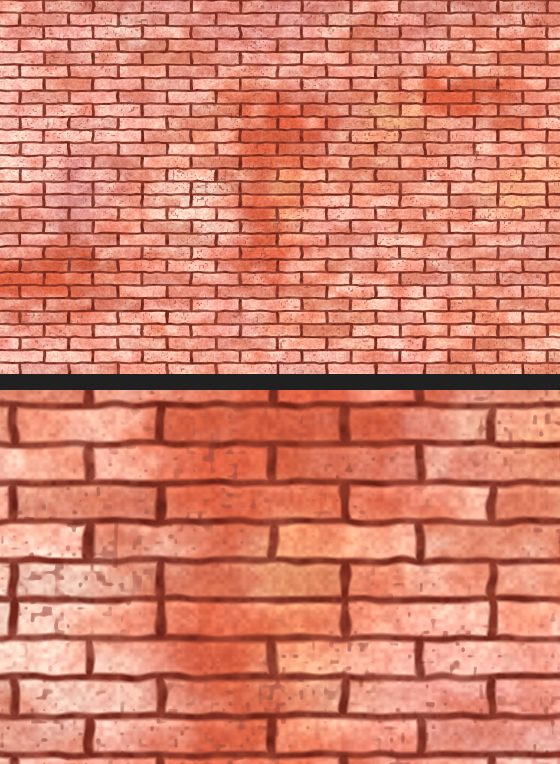
Top, the full canvas; bottom, a detail of the centre.
This texture is drawn by a WebGL 1 fragment shader. Its source:

```glsl
precision highp float;
// Weathered salmon brick wall with dark shadowed joints, rust stains and bleached patches.
uniform vec2 u_resolution;

const float ROWS = 28.85;   // brick courses over the canvas height
const float PITCH = 3.786;  // brick length, in course heights
const float WIDE = 4.73;    // length of the stretched middle brick

float hash(vec2 p) {
  vec3 q = fract(vec3(p.xyx) * 0.1031);
  q += dot(q, q.yzx + 33.33);
  return fract((q.x + q.y) * q.z);
}

float noise(vec2 p) {
  vec2 i = floor(p), f = fract(p);
  f = f * f * (3.0 - 2.0 * f);
  return mix(mix(hash(i), hash(i + vec2(1, 0)), f.x),
             mix(hash(i + vec2(0, 1)), hash(i + vec2(1, 1)), f.x), f.y);
}

float fbm(vec2 p) {
  float sum = 0.0, amp = 0.5;
  for (int i = 0; i < 5; i++) {
    sum += amp * noise(p);
    p = p * 2.03 + 17.3;
    amp *= 0.5;
  }
  return sum / 0.97;
}

// Soft elliptical stain
float stain(vec2 p, vec2 center, vec2 radius) {
  vec2 d = (p - center) / radius;
  return exp(-dot(d, d));
}

// Brick at p: xy = id, z = distance to the upright joint, w = height in the course
vec4 brick(vec2 p) {
  float row = floor(p.y);
  float odd = mod(row + step(14.5, row), 2.0);  // two courses line up mid-wall
  float x = p.x - 18.54 + 1.86 * odd;
  float right = step(WIDE, x);
  float len = mix(PITCH, WIDE, step(0.0, x) * (1.0 - right));
  x -= WIDE * right;
  float cell = floor(x / len);
  float along = x - cell * len;
  return vec4(cell + right, row, min(along, len - along), fract(p.y));
}

void main() {
  // Course units, measured down from the top edge
  vec2 p = vec2(gl_FragCoord.x, u_resolution.y - gl_FragCoord.y) * ROWS / u_resolution.y;
  float soft = max(0.06, 0.7 * ROWS / u_resolution.y);
  vec2 wobble = vec2(noise(p * 2.3), noise(p * 1.9 + 40.0)) - 0.5;
  vec4 b = brick(p + wobble * vec2(0.12, 0.10));
  float shade = hash(b.xy + 60.0);

  // Large weathering, broken up by noise and by brick
  vec2 q = p + 3.0 * (vec2(fbm(p * 0.35), fbm(p * 0.35 + 50.0)) - 0.5);
  float cloud = fbm(p * vec2(0.22, 0.28) + 8.0);
  float blotch = fbm(p * vec2(0.75, 0.95) + 23.0);
  float rust = stain(q, vec2(21.5, 10.5), vec2(4.5, 3.6))
             + stain(q, vec2(21.0, 18.5), vec2(3.6, 4.0))
             + stain(q, vec2(35.5, 7.4), vec2(6.0, 2.2))
             + 1.2 * stain(q, vec2(4.0, 21.8), vec2(7.5, 2.4));
  float bleach = stain(q, vec2(15.2, 16.2), vec2(3.0, 3.6))
               + 0.8 * stain(q, vec2(9.0, 2.5), vec2(3.0, 1.8))
               + 0.7 * stain(q, vec2(1.0, 11.5), vec2(3.0, 4.5));
  float ochre = stain(q, vec2(41.0, 14.6), vec2(3.5, 2.6))
              + stain(q, vec2(30.5, 9.7), vec2(3.0, 2.0))
              + 0.8 * stain(q, vec2(22.5, 14.8), vec2(1.6, 2.5));
  float plum = stain(q, vec2(6.3, 14.5), vec2(2.8, 2.4))
             + 0.5 * stain(q, vec2(22.0, 0.0), vec2(26.0, 2.5));

  // Brick face
  float warm = smoothstep(0.25, 0.75, cloud + 0.006 * (p.x - 20.0));
  vec3 color = mix(vec3(0.96, 0.66, 0.62), vec3(0.94, 0.60, 0.49), warm);
  color = mix(color, vec3(0.99, 0.80, 0.73), smoothstep(0.46, 0.78, blotch + 0.2 * (shade - 0.5)) * 0.8);
  color = mix(color, vec3(0.87, 0.43, 0.32), smoothstep(0.5, 0.25, blotch + 0.2 * (shade - 0.5)) * 0.5);
  color = mix(color, vec3(0.84, 0.34, 0.22), clamp(rust * (1.5 - blotch * 1.3), 0.0, 0.88));
  color = mix(color, vec3(0.97, 0.70, 0.47), clamp(ochre * blotch * 1.2, 0.0, 0.75));
  color = mix(color, vec3(0.98, 0.84, 0.78), clamp(bleach * blotch * 1.5, 0.0, 0.8));
  color = mix(color, vec3(0.70, 0.38, 0.40), clamp(plum * (1.0 - blotch), 0.0, 0.6));
  color *= 0.95 + 0.10 * shade;

  // Pale lip under each bed joint and faint light on the lower edge
  float lip = smoothstep(0.10, 0.17, b.w) * smoothstep(0.32, 0.18, b.w);
  lip += 0.5 * smoothstep(0.72, 0.84, b.w) * smoothstep(0.95, 0.87, b.w);
  color += lip * vec3(0.07, 0.08, 0.07) * noise(p * vec2(1.2, 3.0));

  // Fine grain and dark pits
  float grain = 0.6 * noise(p * 9.0) + 0.4 * noise(p * 4.3 + 9.0);
  color *= 1.0 + (grain - 0.5) * vec3(0.16, 0.34, 0.36);
  float pits = smoothstep(0.70, 0.92, noise(p * 6.5 + 70.0)) * smoothstep(0.3, 0.7, fbm(p * 0.6 + 31.0));
  color = mix(color, vec3(0.60, 0.29, 0.24), pits * 0.6);

  // Shadowed joints, worn unevenly
  float wear = fbm(p * vec2(0.8, 1.3) + 90.0);
  float bed = smoothstep(0.085 + soft, 0.085 - soft, min(b.w, 1.0 - b.w));
  float upright = smoothstep(0.12 + soft, 0.12 - soft, b.z);
  float joint = max(bed * (0.62 + 0.55 * wear), upright * (0.70 + 0.45 * wear));
  vec3 shadow = mix(vec3(0.40, 0.11, 0.07), vec3(0.56, 0.22, 0.16), noise(p * 3.1 + 12.0));
  color = mix(color, shadow, clamp(joint * (0.8 + 0.4 * grain), 0.0, 1.0));

  gl_FragColor = vec4(clamp(color, 0.0, 1.0), 1.0);
}
```
